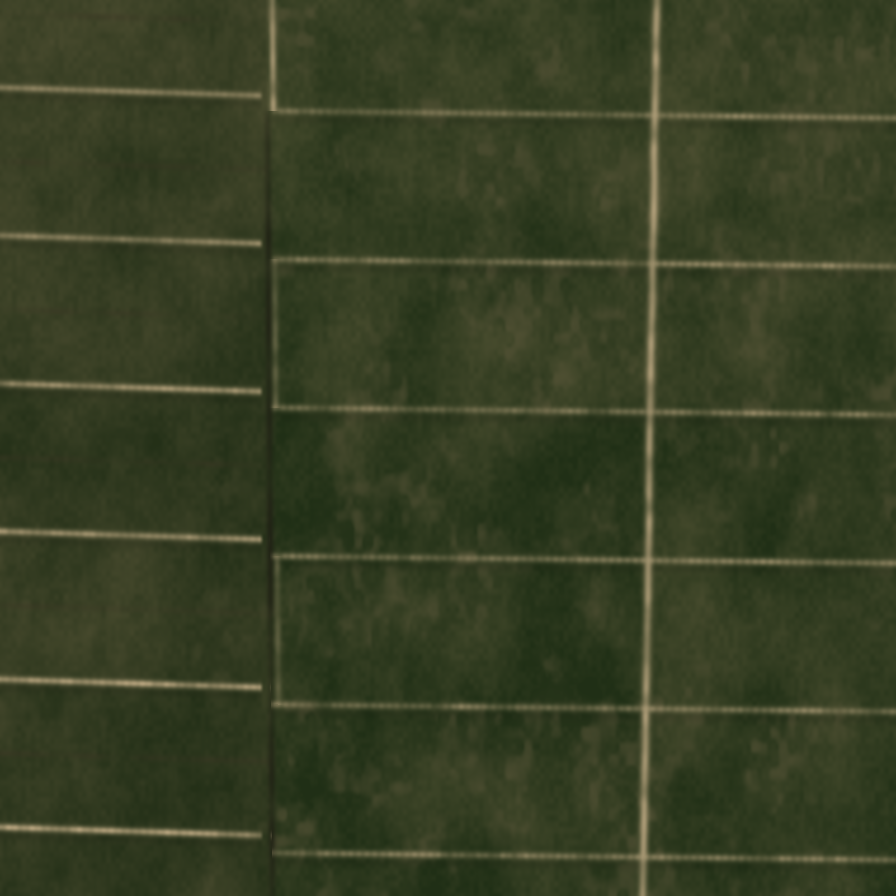
This texture is drawn by a three.js fragment shader. Its source:

```glsl
// Aerial view of green crop plots divided by pale dirt tracks, a road and a ditch.
#define LEFT_ROWS vec3(0.0768, 0.1651, 0.0310)   // base, pitch, tilt
#define RIGHT_ROWS vec3(0.0517, 0.1656, 0.0115)
#define TRACK_WIDTH 0.0041
#define ROAD_WIDTH 0.0049
#define BEAD_PITCH 0.0089
#define CROP_DARK vec3(0.125, 0.185, 0.085)
#define CROP_LIGHT vec3(0.275, 0.293, 0.175)
#define CROP_DRY vec3(0.345, 0.330, 0.220)
#define SOIL vec3(0.235, 0.205, 0.140)
#define DIRT vec3(0.690, 0.620, 0.475)
#define DITCH vec3(0.125, 0.130, 0.080)

varying vec2 vUv;

float hash(vec2 p) {
  vec3 q = fract(p.xyx * vec3(0.1031, 0.1030, 0.0973));
  q += dot(q, q.yzx + 33.33);
  return fract((q.x + q.y) * q.z);
}

float noise(vec2 p) {
  vec2 i = floor(p);
  vec2 f = fract(p);
  f = f * f * (3.0 - 2.0 * f);
  return mix(mix(hash(i), hash(i + vec2(1.0, 0.0)), f.x),
             mix(hash(i + vec2(0.0, 1.0)), hash(i + 1.0), f.x), f.y);
}

float fbm(vec2 p) {
  float sum = 0.0;
  float gain = 0.53;
  for (int i = 0; i < 4; i++) {
    sum += gain * noise(p);
    p = p * 2.03 + 17.3;
    gain *= 0.5;
  }
  return sum;
}

// Soft-edged line profile
float stroke(float d, float width) {
  return exp(-d * d / (width * width));
}

float nearestLine(float row, float pitch) {
  return (fract(row + 0.5) - 0.5) * pitch;
}

void main() {
  vec2 uv = vUv;
  float ditchX = 0.304 - 0.006 * uv.y;
  float edgeX = 0.3125 - 0.0085 * uv.y;
  float roadX = 0.7175 + 0.0156 * uv.y;

  // Plot grid: the left block is offset from the two right-hand columns
  float isLeft = 1.0 - smoothstep(-0.002, 0.002, uv.x - ditchX);
  vec3 rowShape = uv.x < ditchX ? LEFT_ROWS : RIGHT_ROWS;
  float row = (uv.y + rowShape.z * uv.x - rowShape.x) / rowShape.y;
  float column = step(ditchX, uv.x) + step(roadX, uv.x);
  float plotTint = hash(vec2(floor(row) + 7.0, column * 5.0 + 3.0)) - 0.5;

  // Crop: broad blotches, vertical streaks and fine grain
  float blotch = fbm(uv * vec2(13.0, 10.0) + 4.0);
  float mottle = noise(uv * vec2(46.0, 34.0) + 15.0);
  float streak = noise(uv * vec2(105.0, 30.0) + 40.0);
  float grain = noise(uv * vec2(190.0, 150.0) + 9.0);
  float tone = 0.43 + 1.0 * (blotch - 0.5) + 0.20 * (mottle - 0.5)
             + 0.14 * (streak - 0.5) + 0.24 * (grain - 0.5) + 0.10 * plotTint
             + 0.26 * (uv.y - 0.5) + 0.05 * isLeft;
  vec3 color = mix(CROP_DARK, CROP_LIGHT, clamp(tone, 0.0, 1.0));
  color = mix(color, SOIL, 0.13 * isLeft);

  // Dry patches broken into soft flecks
  float dryness = smoothstep(0.44, 0.74, fbm(uv * vec2(21.0, 16.0) + 31.0));
  float flecks = smoothstep(0.30, 0.95, noise(uv * vec2(95.0, 66.0) + 71.0));
  color = mix(color, CROP_DRY, dryness * (0.10 + 0.48 * flecks) * (1.0 - 0.6 * isLeft));

  // Faint bare furrow along the middle of the left plots
  float furrow = stroke(nearestLine(row + 0.5, rowShape.y), 0.004);
  color = mix(color, SOIL, 0.40 * furrow * isLeft * noise(uv * vec2(30.0, 8.0)));

  // Ditch between the blocks, open below the top plot
  float rightRow = (uv.y + RIGHT_ROWS.z * uv.x - RIGHT_ROWS.x) / RIGHT_ROWS.y;
  float ditchOpen = 1.0 - smoothstep(4.93, 5.05, rightRow);
  float ditchWear = 0.35 + 0.50 * noise(vec2(uv.y * 30.0, 5.0));
  color = mix(color, DITCH, stroke(uv.x - ditchX, 0.0042) * ditchOpen * ditchWear);

  // Tracks across, worn into uneven clumps and faint beads along each row
  float track = floor(row + 0.5);
  float wear = noise(vec2(uv.x * 27.0, track * 9.7 + column * 3.1 + 2.0));
  float fineWear = noise(vec2(uv.x * 80.0, track * 5.3 + 60.0));
  float bead = 0.5 + 0.5 * cos(6.28319 * uv.x / BEAD_PITCH + track);
  float leftGain = 0.98 - 0.085 * max(track - 1.0, 0.0);
  float gain = mix(0.54 + 0.10 * step(roadX, uv.x), leftGain, isLeft);
  float strength = gain * mix(0.30 + 0.50 * wear + 0.50 * fineWear,
                              0.50 + 0.35 * wear + 0.35 * fineWear, isLeft)
                 * mix(0.84 + 0.16 * bead, 0.92 + 0.08 * bead, isLeft);
  float span = 1.0 - smoothstep(0.289, 0.295, uv.x) + smoothstep(0.300, 0.307, uv.x);
  float across = nearestLine(row, rowShape.y);
  color *= 1.0 - 0.08 * stroke(across + 0.009, 0.006) * span;
  color = mix(color, DIRT, clamp(stroke(across, TRACK_WIDTH) * strength * span, 0.0, 1.0));

  // Edge track beside every other plot, brightest at the top
  float plot = floor(rightRow);
  float edgeOn = mod(plot, 2.0) * step(0.5, plot);
  float edgeGain = mix(0.36, 0.85, step(4.5, plot));
  float edgeWear = 0.50 + 0.60 * noise(vec2(uv.y * 60.0, 23.0));
  color = mix(color, DIRT, stroke(uv.x - edgeX, TRACK_WIDTH) * edgeOn * edgeGain * edgeWear);

  // Main road running down between the right-hand columns
  float roadOffset = uv.x - roadX + 0.0012 * (noise(vec2(uv.y * 24.0, 2.0)) - 0.5);
  float roadWear = 0.56 + 0.40 * noise(vec2(uv.y * 60.0, 14.0));
  color = mix(color, DIRT, stroke(roadOffset, ROAD_WIDTH) * roadWear);

  gl_FragColor = vec4(color, 1.0);
}
```
